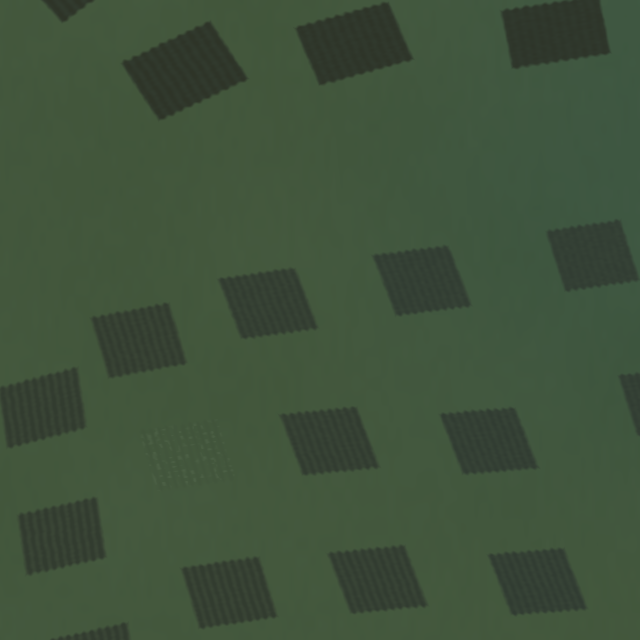
This pattern is drawn by a three.js fragment shader. Its source:

```glsl
// Dark ribbed patches lie in four curved rows on soft green cloth.
// Each row is a cubic path with five stops; each patch is a leaning
// parallelogram with ribs, ragged ends and its own amount of wear.
#define CLOTH vec3(0.264, 0.343, 0.238)
#define CLOTH_COOL vec3(0.240, 0.337, 0.252)
#define PATCH_DARK vec3(0.194, 0.230, 0.184)
#define PATCH_LIGHT vec3(0.228, 0.272, 0.210)
#define TOP_ROW_DARK vec3(0.176, 0.198, 0.152)
#define RIBS 10.0
#define EDGE_SOFT 0.0034
#define RAGGED 0.0022
#define FADED_OPACITY 0.07

varying vec2 vUv;

float hash(vec2 p) {
  vec3 q = fract(vec3(p.xyx) * 0.1031);
  q += dot(q, q.yzx + 33.33);
  return fract((q.x + q.y) * q.z);
}

float noise(vec2 p) {
  vec2 i = floor(p);
  vec2 f = fract(p);
  f = f * f * (3.0 - 2.0 * f);
  return mix(mix(hash(i), hash(i + vec2(1.0, 0.0)), f.x),
             mix(hash(i + vec2(0.0, 1.0)), hash(i + vec2(1.0)), f.x), f.y);
}

float cross2(vec2 a, vec2 b) {
  return a.x * b.y - a.y * b.x;
}

// Stop t on the path of a row, rows counted from the top
vec2 patchCentre(float row, float t) {
  vec4 px = vec4(0.553, 0.298, 0.0254, -0.0081);
  vec4 py = vec4(0.932, 0.070, -0.0124, -0.0395);
  if (row > 0.5) {
    px = vec4(0.419, 0.2234, 0.0193, -0.0021);
    py = vec4(0.5257, 0.0426, -0.0110, 0.0042);
  }
  if (row > 1.5) {
    px = vec4(0.515, 0.2357, 0.0132, 0.0);
    py = vec4(0.3108, -0.0027, -0.0109, 0.0138);
  }
  if (row > 2.5) {
    px = vec4(0.590, 0.241, 0.0091, 0.0);
    py = vec4(0.0944, -0.0023, -0.0118, 0.0107);
  }
  vec4 powers = vec4(1.0, t, t * t, t * t * t);
  return vec2(dot(px, powers), dot(py, powers));
}

// Cloth with a cool drift to the right and faint mottling
vec3 clothColour(vec2 uv) {
  float cool = smoothstep(0.35, 1.1, uv.x) * smoothstep(-0.1, 0.75, uv.y);
  cool *= 0.7 + 0.6 * noise(uv * 3.0);
  vec3 colour = mix(CLOTH, CLOTH_COOL, clamp(cool, 0.0, 1.0));
  colour += 0.012 * (noise(uv * 5.0 + 7.0) - 0.5);
  return colour + 0.006 * (noise(uv * vec2(90.0, 40.0)) - 0.5);
}

// Lays one patch over the colour below it
vec3 addPatch(vec3 below, vec2 uv, float row, float t) {
  bool top = row < 0.5;
  vec2 across = vec2(0.060 - 0.001 * t, 0.0059 - 0.002 * t + 0.001 * t * t);
  vec2 down = vec2(0.0182 + 0.002 * t - 0.0018 * t * t, -0.047);
  if (row > 0.5 && row < 1.5) across.y += 0.0026;
  if (top) {
    across = vec2(0.073 + 0.0035 * t, 0.0202 - 0.0104 * t + 0.002 * t * t);
    down = vec2(0.0195 - 0.0104 * t, -0.045);
  }

  // Local axes run from -1 to 1 over the patch
  vec2 p = uv - patchCentre(row, t);
  float area = cross2(across, down);
  vec2 q = vec2(cross2(p, down), cross2(across, p)) / area;
  vec2 size = abs(area) / vec2(length(down), length(across));

  float seed = row * 5.0 + t + 11.0;
  float wobble = noise(q * vec2(1.0, 4.0) + seed * 3.7) - 0.5;
  float phase = (q.x * 0.5 + 0.5) * RIBS + 0.16 * wobble;
  float rib = 0.5 - 0.5 * cos(6.2832 * phase);

  // Rib ends stick out beyond the gaps
  vec2 gap = (abs(q) - 1.0) * size;
  gap.y += RAGGED * (0.5 - rib);
  gap += 0.0015 * (noise(uv * 160.0) - 0.5);
  float cover = 1.0 - smoothstep(-EDGE_SOFT, EDGE_SOFT, max(gap.x, gap.y));

  // Ribs show more clearly toward the lower left
  float contrast = clamp(0.42 - 0.14 * t + 0.08 * row, 0.2, 0.9);
  float fuzz = noise(q * vec2(9.0, 13.0) + seed * 5.3);
  float shade = 0.38 + contrast * (0.5 - rib) + 0.35 * (fuzz - 0.5);
  vec3 dark = top ? TOP_ROW_DARK : PATCH_DARK;
  vec3 light = top ? PATCH_DARK : PATCH_LIGHT;
  vec3 colour = mix(dark, light, clamp(shade, 0.0, 1.3));
  colour += vec3(-0.006, 0.0, 0.010) * smoothstep(-1.0, 1.5, t) * (top ? 0.3 : 1.0);

  // One patch is worn almost to bare cloth, leaving pale threads
  bool faded = abs(row - 2.0) < 0.5 && abs(t + 1.0) < 0.5;
  if (faded) {
    float thread = smoothstep(0.5, 0.9, fuzz) * (1.0 - rib);
    return mix(below, colour, cover * FADED_OPACITY * (0.5 + rib)) + 0.03 * cover * thread;
  }
  return mix(below, colour, cover * 0.97);
}

void main() {
  vec3 colour = clothColour(vUv);
  for (int row = 0; row < 4; row++) {
    for (int stop = -2; stop <= 2; stop++) {
      colour = addPatch(colour, vUv, float(row), float(stop));
    }
  }
  gl_FragColor = vec4(colour, 1.0);
}
```
